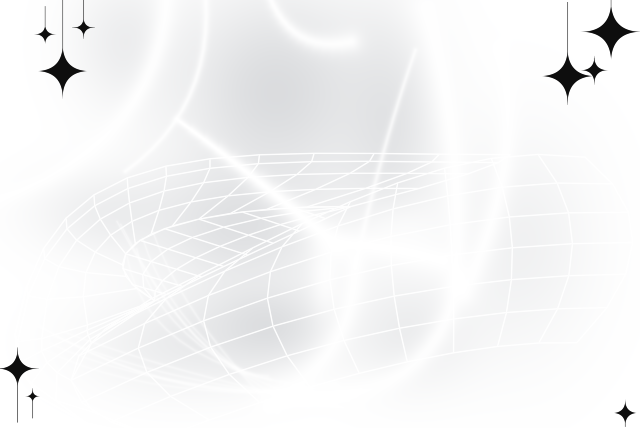
Write a WebGL 1 fragment shader that draws this background.

```glsl
precision highp float;
// Pale grey mist with white light trails, a curved wire mesh and black four-point stars.
uniform vec2 u_resolution;
const float CANVAS_HEIGHT = 512.0;  // layout units, y pointing down
const vec3 WHITE = vec3(1.0), MIST = vec3(0.838, 0.844, 0.854), INK = vec3(0.055);
const float WIRE_RADIUS = 0.85, WIRE_OPACITY = 0.94, HAIRLINE_RADIUS = 0.35;
const int TRAIL_STEPS = 12, THREADS = 6, MAX_COLUMNS = 12, MAX_ROWS = 6;
vec2 p;    // current point in layout units
float px;  // size of one pixel in layout units

float segment(vec2 a, vec2 b) {
  vec2 e = b - a;
  return length(p - a - e * clamp(dot(p - a, e) / max(dot(e, e), 1e-4), 0.0, 1.0));
}
// Share left after a soft ellipse (centre, radii) takes its amount
float blob(vec4 ellipse, float amount) {
  vec2 q = (p - ellipse.xy) / ellipse.zw;
  return 1.0 - amount * exp(-dot(q, q));
}
// The same for a bent curve; style = first width, last width, amount
float trail(vec4 ends, vec2 bend, vec3 style) {
  float near = 1e4;
  vec2 last = ends.xy;
  for (int i = 1; i <= TRAIL_STEPS; i++) {
    float t = float(i) / float(TRAIL_STEPS);
    vec2 next = mix(mix(ends.xy, bend, t), mix(bend, ends.zw, t), t);
    near = min(near, segment(last, next) / mix(style.x, style.y, t));
    last = next;
  }
  return 1.0 - style.z * exp(-near * near / (0.6 + 0.4 * near));
}
// Fine threads spread around one curve
float bundle(vec4 ends, vec2 bend, float spread) {
  float left = 1.0;
  for (int i = 0; i < THREADS; i++) {
    vec2 shift = spread * (fract(float(i) * vec2(0.618, 0.414)) - 0.5);
    left *= trail(ends + shift.xyyx, bend - 1.6 * shift.yx, vec3(1.2, 2.4, 0.4));
  }
  return left;
}
vec2 cubic(vec4 ab, vec4 cd, float t) {
  float s = 1.0 - t;
  return s * s * (s * ab.xy + 3.0 * t * ab.zw) + t * t * (3.0 * s * cd.xy + t * cd.zw);
}
vec2 across(vec2 a, vec2 b, vec2 c, float v) {
  float w = 1.0 - v;
  return a * w * (w - v) + b * 4.0 * v * w + c * v * (v - w);
}
// Distance to a mesh spanned by three cubic rows; cells = columns, rows
float sheet(vec2 cells, vec4 a0, vec4 a1, vec4 b0, vec4 b1, vec4 c0, vec4 c1) {
  float d = 1e4;
  vec2 a = a0.xy, b = b0.xy, c = c0.xy;
  for (int i = 0; i <= MAX_COLUMNS; i++) {
    if (float(i) > cells.x) break;
    float u = min(float(i + 1) / cells.x, 1.0);
    vec2 an = cubic(a0, a1, u), bn = cubic(b0, b1, u), cn = cubic(c0, c1, u), knot = a;
    for (int j = 0; j <= MAX_ROWS; j++) {
      if (float(j) > cells.y) break;
      float v = float(j) / cells.y;
      vec2 below = across(a, b, c, min(v + 1.0 / cells.y, 1.0));
      d = min(d, min(segment(knot, across(an, bn, cn, v)), segment(knot, below)));
      knot = below;
    }
    a = an; b = bn; c = cn;
  }
  return d;
}
// Concave star; shape = centre, radius, height where its hairline ends
float star(vec4 shape) {
  vec2 q = sqrt(abs(p - shape.xy) + 0.02);
  float s = q.x + q.y;
  float d = max((s * s - shape.z) / (s * length(1.0 / q)), length(p - shape.xy) - shape.z);
  float line = segment(shape.xy, shape.xw) - HAIRLINE_RADIUS;
  return max(smoothstep(0.6, -0.6, d / px), 0.8 * smoothstep(0.7, -0.7, line / px));
}
float mistShade() {
  return 1.0 - blob(vec4(330, 110, 115, 120), 0.88) * blob(vec4(290, 270, 105, 75), 0.75)
    * blob(vec4(320, 390, 75, 52), 0.8) * blob(vec4(465, 150, 60, 130), 0.65)
    * blob(vec4(150, 50, 65, 80), 0.42) * blob(vec4(130, 255, 90, 50), 0.42)
    * blob(vec4(620, 290, 90, 130), 0.36) * blob(vec4(490, 400, 75, 65), 0.45)
    * blob(vec4(215, 410, 110, 60), 0.45);
}
// Share of the mist that the light leaves visible
float unlit() {
  float arcs = trail(vec4(200, -5, -5, 240), vec2(190, 170), vec3(16, 11, 0.9))
    * trail(vec4(246, -5, 150, 205), vec2(255, 130), vec3(5, 3, 0.8))
    * trail(vec4(322, -5, 420, 50), vec2(350, 65), vec3(5, 13, 0.9));
  float flare = trail(vec4(212, 143, 405, 295), vec2(310, 215), vec3(3, 17, 1))
    * trail(vec4(400, 293, 530, 312), vec2(450, 290), vec3(13, 18, 1))
    * blob(vec4(390, 330, 18, 45), 0.8) * blob(vec4(480, 280, 55, 35), 0.65);
  float ribbons = trail(vec4(510, 10, 545, 340), vec2(555, 160), vec3(22, 12, 0.9))
    * trail(vec4(598, 60, 555, 350), vec2(630, 190), vec3(11, 16, 0.9))
    * trail(vec4(497, 60, 425, 320), vec2(455, 180), vec3(3, 4, 0.7));
  float bowl = trail(vec4(550, 330, 340, 475), vec2(520, 490), vec3(13, 18, 0.9))
    * trail(vec4(425, 310, 320, 485), vec2(425, 430), vec3(14, 18, 0.9))
    * bundle(vec4(165, 290, 345, 475), vec2(200, 410), 50.0)
    * bundle(vec4(60, 405, 420, 475), vec2(200, 470), 36.0);
  return arcs * flare * ribbons * bowl;
}
float wireMesh() {
  vec4 in0 = vec4(185, 360, 80, 300), in1 = vec4(200, 245, 420, 247);
  vec4 rim0 = vec4(185, 360, 220, 340), rim1 = vec4(330, 290, 420, 247);
  float front = sheet(vec2(9, 6), vec4(180, 358, 370, 265), vec4(530, 165, 700, 188), vec4(85, 455, 330, 330),
    vec4(540, 290, 757, 290), vec4(190, 525, 370, 455), vec4(560, 405, 690, 410));
  float back = sheet(vec2(12, 4), vec4(18, 400, 60, 150), vec4(260, 185, 610, 185),
    vec4(50, 405, 60, 200), vec4(260, 205, 560, 208), in0, in1);
  float hollow = sheet(vec2(9, 3), in0, in1, mix(in0, rim0, 0.5), mix(in1, rim1, 0.5), rim0, rim1);
  float end = sheet(vec2(4), vec4(18, 400, 10, 450), vec4(50, 510, 190, 525),
    vec4(50, 405, 45, 425), vec4(60, 445, 85, 455), in0.xyxy, in0.xyxy);
  return min(min(front, back), min(hollow, end));
}
void main() {
  px = CANVAS_HEIGHT / u_resolution.y;
  p = vec2(gl_FragCoord.x, u_resolution.y - gl_FragCoord.y) * px;
  vec3 color = mix(WHITE, MIST, mistShade() * unlit());
  color = mix(color, WHITE, WIRE_OPACITY * smoothstep(0.6, -0.6, (wireMesh() - WIRE_RADIUS) / px));
  float left = max(star(vec4(75, 85, 33, 0)), max(star(vec4(54, 41, 13, 8)), star(vec4(100, 33, 13, 0))));
  float right = max(star(vec4(731, 38, 37, 0)), max(star(vec4(679, 91, 34, 3)), star(vec4(711, 84, 17, 70))));
  float low = max(star(vec4(21, 441, 25, 505)), max(star(vec4(39, 474, 9, 500)), star(vec4(748, 494, 16, 510))));
  gl_FragColor = vec4(mix(color, INK, max(left, max(right, low))), 1.0);
}
```
